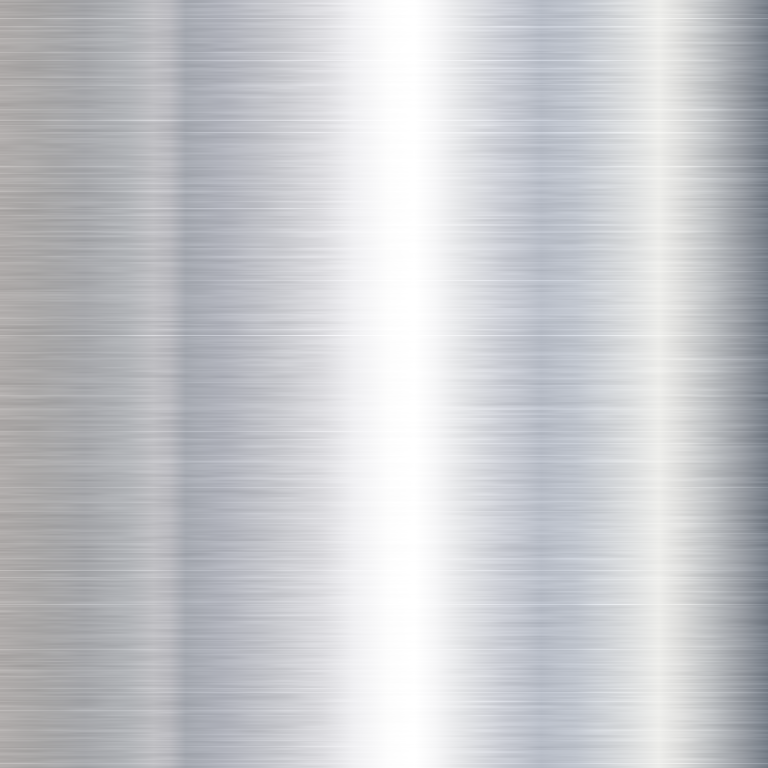
A WebGL 2 fragment shader for this texture:

```glsl
#version 300 es
precision highp float;
// Brushed steel sheet: vertical reflection bands crossed by fine horizontal grain.

uniform vec2 u_resolution;
out vec4 fragColor;

float hash(vec2 p) {
    vec3 q = fract(vec3(p.xyx) * vec3(0.1031, 0.1030, 0.0973));
    q += dot(q, q.yzx + 33.33);
    return fract((q.x + q.y) * q.z);
}

float valueNoise(vec2 p) {
    vec2 cell = floor(p);
    vec2 f = fract(p);
    f = f * f * (3.0 - 2.0 * f);
    float low = mix(hash(cell), hash(cell + vec2(1.0, 0.0)), f.x);
    float high = mix(hash(cell + vec2(0.0, 1.0)), hash(cell + vec2(1.0, 1.0)), f.x);
    return mix(low, high, f.y);
}

// Fades the running colour to the next tone between two positions.
vec3 fadeTo(vec3 base, vec3 tone, float from, float to, float x) {
    return mix(base, tone, clamp((x - from) / (to - from), 0.0, 1.0));
}

// Reflection bands from the left edge to the right edge.
vec3 reflection(float x) {
    vec3 c = vec3(0.68, 0.665, 0.66);
    c = fadeTo(c, vec3(0.655, 0.65, 0.65), 0.00, 0.05, x);
    c = fadeTo(c, vec3(0.645, 0.65, 0.665), 0.05, 0.11, x);
    c = fadeTo(c, vec3(0.69, 0.70, 0.715), 0.11, 0.165, x);
    c = fadeTo(c, vec3(0.745, 0.745, 0.76), 0.165, 0.20, x);
    c = fadeTo(c, vec3(0.725, 0.725, 0.745), 0.20, 0.22, x);
    c = fadeTo(c, vec3(0.645, 0.66, 0.69), 0.22, 0.242, x);
    c = fadeTo(c, vec3(0.685, 0.695, 0.73), 0.242, 0.29, x);
    c = fadeTo(c, vec3(0.775, 0.78, 0.80), 0.29, 0.36, x);
    c = fadeTo(c, vec3(0.86, 0.86, 0.875), 0.36, 0.42, x);
    c = fadeTo(c, vec3(0.94, 0.94, 0.95), 0.42, 0.46, x);
    c = fadeTo(c, vec3(0.99), 0.46, 0.505, x);
    c = fadeTo(c, vec3(1.0), 0.505, 0.54, x);
    c = fadeTo(c, vec3(0.965, 0.965, 0.97), 0.54, 0.567, x);
    c = fadeTo(c, vec3(0.885, 0.89, 0.90), 0.567, 0.605, x);
    c = fadeTo(c, vec3(0.79, 0.80, 0.83), 0.605, 0.655, x);
    c = fadeTo(c, vec3(0.715, 0.735, 0.775), 0.655, 0.705, x);
    c = fadeTo(c, vec3(0.745, 0.765, 0.80), 0.705, 0.75, x);
    c = fadeTo(c, vec3(0.835, 0.845, 0.855), 0.75, 0.805, x);
    c = fadeTo(c, vec3(0.93, 0.93, 0.92), 0.805, 0.858, x);
    c = fadeTo(c, vec3(0.87, 0.87, 0.865), 0.858, 0.885, x);
    c = fadeTo(c, vec3(0.745, 0.755, 0.765), 0.885, 0.925, x);
    c = fadeTo(c, vec3(0.60, 0.615, 0.64), 0.925, 0.965, x);
    return fadeTo(c, vec3(0.46, 0.49, 0.53), 0.965, 1.0, x);
}

// Hairline streaks: stretched noise layers, finer and shorter at each step.
float brushedGrain(vec2 uv) {
    float sum = 0.0;
    vec2 scale = vec2(3.0, 230.0);
    for (int i = 0; i < 3; i++) {
        sum += valueNoise(uv * scale + 17.0 * float(i)) - 0.5;
        scale *= vec2(3.0, 1.45);
    }
    return sum;
}

// One thin bright scratch per horizontal strip, fading along its length.
float scratches(vec2 uv, float strips, float seed, float halfWidth) {
    float strip = floor(uv.y * strips);
    float centre = (strip + mix(0.2, 0.8, hash(vec2(strip, seed)))) / strips;
    float line = 1.0 - smoothstep(0.2 * halfWidth, halfWidth, abs(uv.y - centre));
    float run = smoothstep(0.1, 0.9, valueNoise(vec2(uv.x * 3.0 + seed, strip + 0.5)));
    return line * run * mix(0.4, 1.0, hash(vec2(strip, seed + 5.0)));
}

void main() {
    vec2 uv = gl_FragCoord.xy / u_resolution;
    vec3 steel = reflection(uv.x);

    // Grain dissolves inside the brightest highlight.
    float brightness = dot(steel, vec3(0.3, 0.59, 0.11));
    float relief = mix(1.0, 0.15, smoothstep(0.8, 1.0, brightness));
    steel += 0.034 * relief * brushedGrain(uv);

    // Two sets of scratches, sparse clear ones and denser faint ones.
    float halfWidth = max(0.0012, 0.7 / u_resolution.y);
    float glint = 0.075 * scratches(uv, 67.0, 3.0, halfWidth);
    glint += 0.05 * scratches(uv, 131.0, 11.0, halfWidth);
    steel += glint * relief;

    fragColor = vec4(clamp(steel, 0.0, 1.0), 1.0);
}
```
